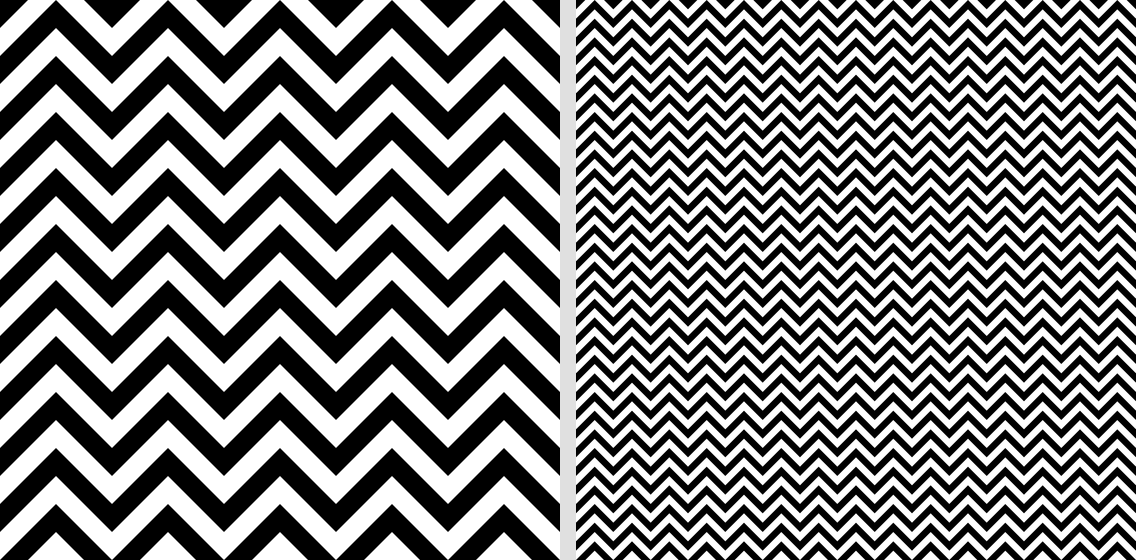
Left: one tile. Right: repeated 3 by 3.
Reproduce this pattern procedurally as a WebGL 1 fragment shader.

```glsl
precision highp float;
// Black and white chevron stripes: a triangle wave shifts horizontal bands
// up and down, and the distance to the nearest band edge gives smooth borders.
// Whole numbers of waves and bands make it tile on both axes.

#define WAVES 5.0                 // zigzags across
#define BANDS 10.0                // black and white pairs down
#define RISE 1.0                  // zigzag height, in band pairs
#define WHITE_SHARE 0.5           // white part of each pair
#define EDGE_PIXELS 1.0           // width of the smoothed edge
#define INK vec3(0.0)
#define PAPER vec3(1.0)

uniform vec2 u_resolution;

// 0 at whole numbers, 1 halfway between them
float triangleWave(float x) {
  return 1.0 - abs(2.0 * fract(x) - 1.0);
}

// Distance across the stripe to its edge, negative inside white
float stripeDistance(vec2 p) {
  float phase = p.y * BANDS - RISE * triangleWave(p.x * WAVES);
  float fromCentre = abs(fract(phase - 0.5 * WHITE_SHARE + 0.5) - 0.5);
  vec2 gradient = vec2(2.0 * RISE * WAVES, BANDS);
  return (fromCentre - 0.5 * WHITE_SHARE) / length(gradient);
}

void main() {
  vec2 p = gl_FragCoord.xy / u_resolution;
  float pixel = EDGE_PIXELS / min(u_resolution.x, u_resolution.y);
  float ink = clamp(stripeDistance(p) / pixel + 0.5, 0.0, 1.0);
  gl_FragColor = vec4(mix(PAPER, INK, ink), 1.0);
}
```
